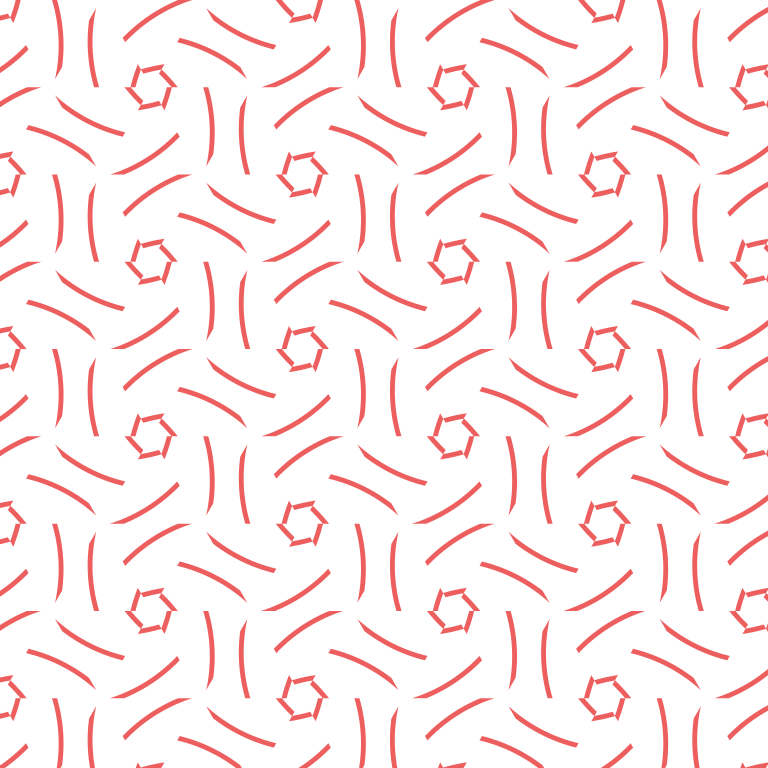
A three.js fragment shader for this pattern:

```glsl
// Six-fold lattice of curved red strokes: small pinwheel stars ringed by long paired arcs, on white.
varying vec2 vUv;

const float REPEATS = 4.4;                          // star spacings up the canvas
const vec2 ANCHOR = vec2(0.0, 1.0);                 // canvas point holding one star centre
const vec3 PAPER = vec3(1.0);
const vec3 INK = vec3(0.93, 0.37, 0.37);

// Lengths below are in star spacings, within one 60 degree wedge.
const float STROKE_WIDTH = 0.0278;
const float ARC_RADIUS = 0.919;
const vec2 LONG_ARC_CENTRE = vec2(-0.569, -0.260);
const vec2 STAR_ARC_CENTRE = vec2(-0.789, 0.2165);

const vec2 LATTICE = vec2(1.7320508, 1.0);          // rectangle holding two stars
const float WEDGE = 1.0471976;                      // 60 degrees
const int SAMPLES = 4;                              // per pixel side

// Offset from the nearest star centre, giving hexagonal cells.
vec2 hexCell(vec2 p) {
  vec2 a = mod(p + 0.5 * LATTICE, LATTICE) - 0.5 * LATTICE;
  vec2 b = mod(p, LATTICE) - 0.5 * LATTICE;
  return dot(a, a) < dot(b, b) ? a : b;
}

// Turn any wedge of the cell onto the one from -60 to 0 degrees.
vec2 foldToWedge(vec2 p) {
  float turn = ceil(atan(p.y, p.x) / WEDGE) * WEDGE;
  float c = cos(turn);
  float s = sin(turn);
  return vec2(c * p.x + s * p.y, c * p.y - s * p.x);
}

// Signed distance to a stroke along a circle.
float arcStroke(vec2 p, vec2 centre) {
  return abs(length(p - centre) - ARC_RADIUS) - 0.5 * STROKE_WIDTH;
}

float strokes(vec2 p) {
  vec2 q = foldToWedge(hexCell(p));
  return min(arcStroke(q, LONG_ARC_CENTRE), arcStroke(q, STAR_ARC_CENTRE));
}

void main() {
  vec2 p = (vUv - ANCHOR) * REPEATS;
  vec2 pixel = fwidth(vUv) * REPEATS;
  float stepSize = max(pixel.x, pixel.y) / float(SAMPLES);

  // Average over the pixel so the wedge cuts are smoothed too.
  float ink = 0.0;
  for (int i = 0; i < SAMPLES; i++) {
    for (int j = 0; j < SAMPLES; j++) {
      vec2 offset = (vec2(float(i), float(j)) + 0.5) / float(SAMPLES) - 0.5;
      ink += clamp(0.5 - strokes(p + offset * pixel) / stepSize, 0.0, 1.0);
    }
  }
  ink /= float(SAMPLES * SAMPLES);

  gl_FragColor = vec4(mix(PAPER, INK, ink), 1.0);
}
```
